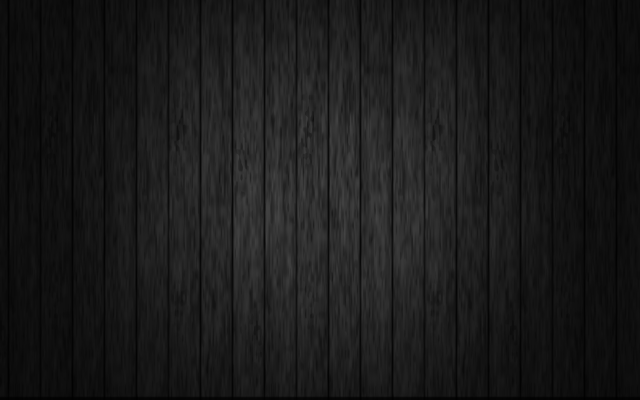
Write a Shadertoy shader that draws this texture.

```glsl
// Dark vertical wood planks lit by a soft round glow in the middle

float hash(vec2 p) {
    vec3 q = fract(p.xyx * vec3(0.1031, 0.1030, 0.0973));
    q += dot(q, q.yzx + 33.33);
    return fract((q.x + q.y) * q.z);
}

float noise(vec2 p) {
    vec2 cell = floor(p), f = fract(p);
    f = f * f * (3.0 - 2.0 * f);
    return mix(mix(hash(cell), hash(cell + vec2(1, 0)), f.x),
               mix(hash(cell + vec2(0, 1)), hash(cell + vec2(1, 1)), f.x), f.y);
}

// Fine fibres stretched along the plank, centred on zero
float fibres(vec2 p) {
    p.x += 0.0025 * noise(p * vec2(25.0, 14.0));
    float sum = 0.22 * (noise(p * vec2(95.0, 6.0)) - 0.5);
    sum += 0.36 * (noise(p * vec2(210.0, 22.0) + 17.0) - 0.5);
    sum += 0.5 * (noise(p * vec2(400.0, 60.0) + 41.0) - 0.5);
    return sum;
}

// Nested arches of growth rings
float arches(vec2 local, vec2 p, float seed) {
    float across = local.x - 0.5;
    float bend = noise(p * vec2(20.0, 9.0) + seed) * 3.0;
    float ring = across * across * 16.0 + p.y * 10.0 + bend;
    return sin(ring * 6.2832) * smoothstep(0.5, 0.2, abs(across));
}

// Small broken flecks gathered around a knot
float knot(vec2 local, vec2 centre, vec2 p) {
    vec2 d = (local - centre) / vec2(0.28, 0.05);
    float flecks = smoothstep(0.45, 0.75, noise(p * vec2(290.0, 120.0)));
    return exp(-dot(d, d)) * flecks;
}

void mainImage(out vec4 fragColor, in vec2 fragCoord) {
    vec2 uv = fragCoord / iResolution.xy;
    vec2 p = vec2(uv.x, uv.y * 0.625);
    float pixel = 1.0 / iResolution.x;

    // Twenty planks across, with the board pattern repeating every eight
    float along = (p.x - 0.0132) * 20.0;
    float plank = floor(along);
    float kind = mod(plank, 8.0);
    float seed = hash(vec2(kind + 3.0, 7.0)) * 40.0;
    vec2 local = vec2(fract(along), p.y);
    vec2 grainPoint = vec2((kind + local.x) / 20.0, p.y) + vec2(seed * 0.37, seed);

    // Wood tone: board shade, fibres, rings and blotches
    float wood = 0.99 + 0.07 * (hash(vec2(kind, 19.0)) - 0.5);
    wood += 0.85 * fibres(grainPoint);
    wood += 0.1 * (noise(grainPoint * vec2(35.0, 10.0)) - 0.5);
    float ringed = mod(kind, 4.0) == 2.0 ? 0.07 : 0.02;
    wood += ringed * arches(local, grainPoint, seed);

    // Dark pores and knots
    float pores = smoothstep(0.7, 0.9, noise(grainPoint * vec2(330.0, 50.0) + 9.0));
    wood -= 0.18 * pores;
    if (mod(kind, 4.0) == 1.0) {
        wood -= 0.4 * knot(local, vec2(0.35, 0.417), grainPoint);
        wood -= 0.25 * knot(local, vec2(0.4, 0.15), grainPoint);
    }
    if (kind == 7.0) {
        wood -= 0.4 * knot(local, vec2(0.3, 0.365), grainPoint);
        wood -= 0.3 * knot(local, vec2(0.75, 0.1), grainPoint);
    }

    // Seams: uneven dark groove, soft shade and a faint lit lip
    float edge = fract(along + 0.5) - 0.5;
    float gap = abs(edge) / 20.0;
    float joint = mod(floor(along + 0.5), 8.0);
    float depth = mod(joint, 4.0) == 1.0 ? 0.5 : 0.7;
    depth *= 0.8 + 0.35 * noise(vec2(joint * 7.0, p.y * 45.0));
    float groove = 1.0 - smoothstep(0.0003, 0.0009 + pixel, gap);
    wood *= 1.0 - depth * groove;
    wood *= 1.0 - 0.2 * exp(-gap * 380.0);
    wood += 0.07 * exp(-pow((edge / 20.0 - 0.0036) / 0.0012, 2.0));

    // Round glow fading to near black corners
    vec2 fromGlow = p - vec2(0.5, 0.325);
    float light = 0.046 + 0.17 * exp(-dot(fromGlow, fromGlow) / 0.088);
    float shade = light * max(wood, 0.0);

    // Thin dark strip along the bottom
    shade *= mix(0.25, 1.0, smoothstep(0.003, 0.005 + pixel, p.y));
    fragColor = vec4(vec3(shade), 1.0);
}
```
